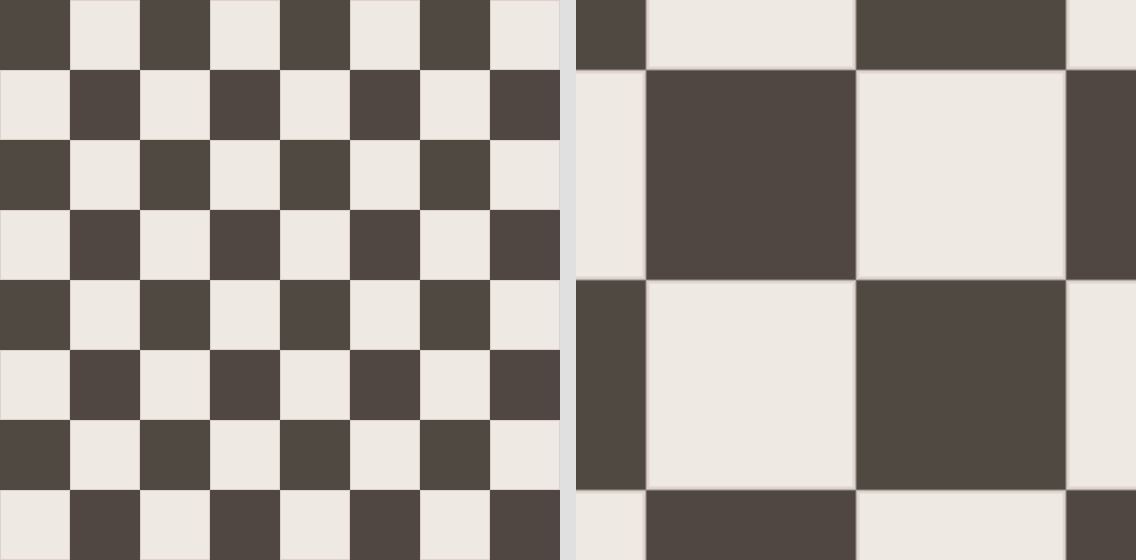
Left, the full canvas; right, a detail of the centre.
A three.js fragment shader for this pattern:

```glsl
// Checkerboard of eight by eight squares, dark rows alternating in tint, with a thin blush rim on the pale squares.
#define CELLS 8.0
#define RIM_WIDTH 0.0156
#define SOFTNESS 0.0075
#define PALE vec3(0.936, 0.914, 0.896)
#define RIM vec3(0.870, 0.820, 0.800)
#define DARK_WARM vec3(0.314, 0.277, 0.259)
#define DARK_OLIVE vec3(0.311, 0.286, 0.259)

varying vec2 vUv;

// Distance to the nearest cell edge: positive in pale squares, negative in dark ones.
float checkerDistance(vec2 p) {
  vec2 toEdge = 0.5 - abs(fract(p) - 0.5);
  vec2 cell = floor(p);
  float parity = mod(cell.x + cell.y, 2.0);
  return min(toEdge.x, toEdge.y) * (1.0 - 2.0 * parity);
}

float softStep(float edge, float d) {
  return smoothstep(edge - SOFTNESS, edge + SOFTNESS, d);
}

void main() {
  vec2 p = vUv * CELLS;
  float d = checkerDistance(p);

  // Dark squares change tint from row to row.
  vec3 dark = mix(DARK_WARM, DARK_OLIVE, mod(floor(p.y), 2.0));

  // Dark square, then the rim, then the pale interior.
  vec3 color = mix(dark, RIM, softStep(0.0, d));
  color = mix(color, PALE, softStep(RIM_WIDTH, d));

  gl_FragColor = vec4(color, 1.0);
}
```
